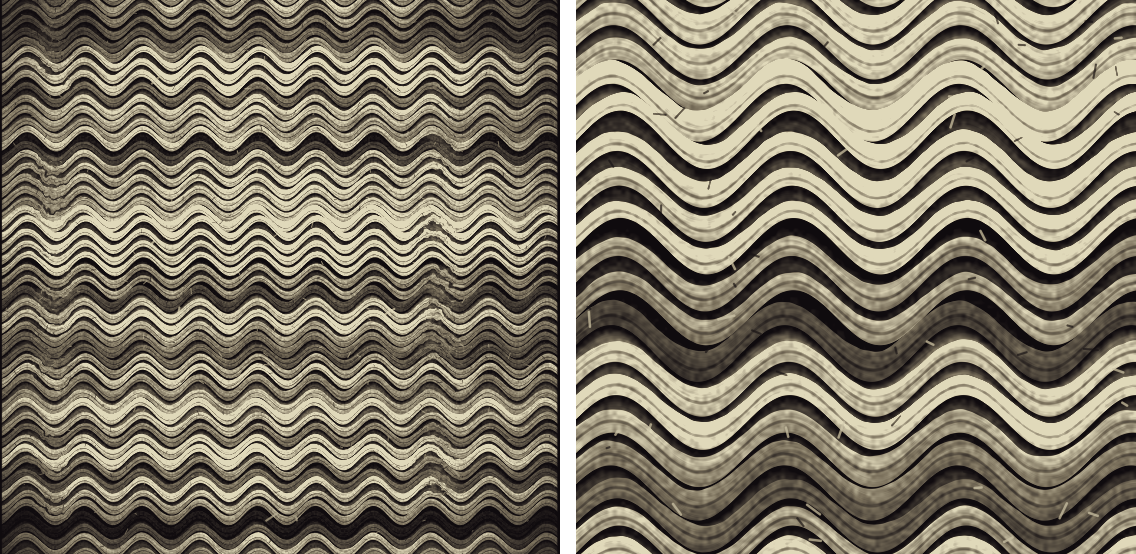
Left: the whole. Right: its middle third, enlarged.
Write a Shadertoy shader that draws this texture.

```glsl
// Weathered stack of corrugated sheets seen edge-on, with dark seams and debris.

const float TAU = 6.2831853;
const float SHEETS = 49.0;    // sheets over the canvas height
const float PERIOD = 0.1033;  // corrugation length
const float CREST_X = 0.047;  // first crest
const float AMPLITUDE = 0.0148;

const vec3 SHADOW = vec3(0.06, 0.042, 0.055);
const vec3 STONE = vec3(0.48, 0.44, 0.36);
const vec3 CHALK = vec3(0.88, 0.85, 0.73);

// Height, half width and darkness of groups of sheets; negative is brighter
const vec3 BANDS[15] = vec3[15](
    vec3(0.968, 0.010, 0.70), vec3(0.932, 0.018, 0.50), vec3(0.840, 0.008, 0.60),
    vec3(0.786, 0.008, 0.65), vec3(0.734, 0.018, 0.60), vec3(0.517, 0.007, 0.85),
    vec3(0.500, 0.009, -0.30), vec3(0.472, 0.021, 0.70), vec3(0.438, 0.013, -0.40),
    vec3(0.375, 0.036, 0.52), vec3(0.307, 0.016, 0.45), vec3(0.219, 0.010, 0.50),
    vec3(0.190, 0.020, -0.30), vec3(0.152, 0.013, 0.70), vec3(0.058, 0.023, 0.88));

float hash(vec2 p) {
    vec3 q = fract(p.xyx * vec3(0.1031, 0.1030, 0.0973));
    q += dot(q, q.yzx + 33.33);
    return fract((q.x + q.y) * q.z);
}

float noise(vec2 p) {
    vec2 i = floor(p), f = fract(p);
    f = f * f * (3.0 - 2.0 * f);
    return mix(mix(hash(i), hash(i + vec2(1, 0)), f.x),
               mix(hash(i + vec2(0, 1)), hash(i + vec2(1, 1)), f.x), f.y);
}

float fbm(vec2 p) {
    return 0.55 * noise(p) + 0.3 * noise(p * 2.1 + 7.0) + 0.15 * noise(p * 4.3 + 19.0);
}

float corrugation(float x) {
    return cos(TAU * (x - CREST_X) / PERIOD);
}

float bandLight(float height) {
    float light = 1.0;
    for (int i = 0; i < 15; i++) {
        float t = (height - BANDS[i].x) / BANDS[i].y;
        light *= 1.0 - BANDS[i].z * exp(-t * t);
    }
    return light;
}

// Columns where broken material has collected
float rubble(vec2 p) {
    float left = exp(-pow((p.x - 0.09) / 0.035, 2.0));
    float right = exp(-pow((p.x - 0.785) / 0.04, 2.0));
    return (left + right) * smoothstep(0.45, 0.7, fbm(p * vec2(14.0, 24.0) + 3.0));
}

// Tone of the stack, overlapping sheets from top to bottom
float stackTone(vec2 p, float px) {
    float height = p.y - AMPLITUDE * corrugation(p.x);
    float gapLight = bandLight(height);
    float tone = 0.1;
    for (int k = 2; k >= -2; k--) {
        float id = floor(height * SHEETS) + float(k);
        float r1 = hash(vec2(id + 60.0, 3.0)), r2 = hash(vec2(id + 60.0, 11.0));
        float wave = corrugation(p.x + 0.006 * (r2 - 0.5));
        float chips = 0.003 * (fbm(vec2(p.x * 60.0, id * 5.0)) - 0.5);
        float top = (id + 0.35 * (r1 - 0.5)) / SHEETS + AMPLITUDE * (0.95 + 0.1 * r1) * wave + chips;
        float depth = top - p.y;
        float thickness = (mix(0.62, 0.82, r2) - 0.10 * wave) / SHEETS + chips;

        // Face with a worn rim and a split between its layers
        float split = abs(depth - thickness * mix(0.45, 0.7, r1));
        float layer = 1.0 - 0.38 * smoothstep(0.0016, 0.0003, split);
        float face = mix(0.72, 1.06, r1) * layer * bandLight(id / SHEETS) * (1.08 - 0.4 * depth * SHEETS);

        // Gap is blackest right under the face
        float under = smoothstep(0.0, 0.4 / SHEETS, depth - thickness);
        float gap = mix(0.05, mix(0.18, 0.38, r2), under) * gapLight;
        float body = mix(gap, face, smoothstep(-px, px, thickness - depth));
        tone = mix(tone, body, smoothstep(-px, px, depth));
    }
    return tone;
}

// Coverage of small tilted splinters, one possible per grid cell
float splinters(vec2 p, float cells, float density, float px) {
    vec2 id = floor(p * cells);
    vec2 q = fract(p * cells) - 0.5 - 0.3 * (vec2(hash(id + 5.0), hash(id + 9.0)) - 0.5);
    float angle = TAU * hash(id + 17.0);
    vec2 along = vec2(cos(angle), sin(angle));
    float reach = mix(0.06, 0.3, hash(id + 23.0));
    float d = length(q - along * clamp(dot(q, along), -reach, reach)) - 0.045;
    return step(hash(id + 31.0), density) * smoothstep(px * cells, -px * cells, d);
}

void mainImage(out vec4 fragColor, in vec2 fragCoord) {
    vec2 uv = fragCoord / iResolution.xy;
    float px = 0.7 / iResolution.y;

    // Crumbling distorts the sheets inside the rubble
    float broken = rubble(uv);
    vec2 crumble = vec2(fbm(uv * 75.0), fbm(uv * 75.0 + 41.0)) - 0.5;
    float tone = stackTone(uv + 0.016 * broken * crumble, px);
    tone = mix(tone, 0.1 + 0.9 * fbm(uv * vec2(110.0, 150.0)), 0.35 * broken);

    // Streaks along the sheets, stains and grain
    vec2 flatPos = vec2(uv.x, uv.y - AMPLITUDE * corrugation(uv.x));
    tone *= 0.70 + 0.60 * fbm(flatPos * vec2(30.0, 400.0));
    tone *= 0.74 + 0.52 * fbm(uv * vec2(7.0, 12.0));
    tone += 0.22 * (noise(uv * 390.0) - 0.5) * (0.3 + tone);

    // Debris
    tone = mix(tone, 0.70, 0.75 * splinters(uv, 60.0, 0.06 + 0.2 * broken, px));
    tone = mix(tone, 0.78, 0.7 * splinters(uv + 0.37, 24.0, 0.02, px));
    tone = mix(tone, 0.08, 0.7 * splinters(uv + 0.71, 70.0, 0.06 + 0.2 * broken, px));

    // Contrast, vignette and dark side edges
    tone = 0.5 + 1.25 * (tone - 0.45);
    vec2 c = uv - 0.5;
    tone *= 1.12 - 1.2 * pow(dot(c, c) * 1.6, 1.4);
    tone *= smoothstep(0.002, 0.005, uv.x) * smoothstep(0.997, 0.993, uv.x);

    tone = clamp(tone, 0.0, 1.0);
    vec3 color = mix(SHADOW, STONE, min(tone * 2.0, 1.0));
    color = mix(color, CHALK, max(tone * 2.0 - 1.0, 0.0));
    fragColor = vec4(color, 1.0);
}
```
